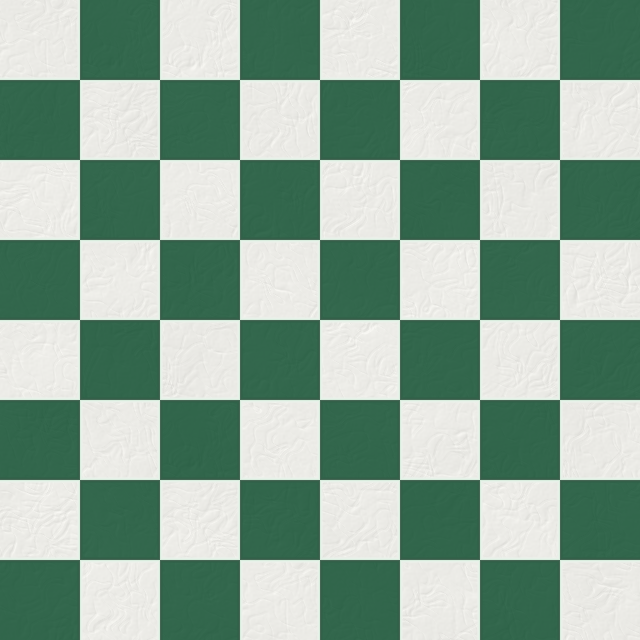
Reproduce this pattern procedurally as a WebGL 1 fragment shader.

```glsl
precision highp float;
// Green and white checkerboard of embossed leather squares.
// Parity picks the colour, ridged noise turned differently in each square
// gives the creases, and thin tinted rims soften the joins.

#define CELLS 8.0
#define GREEN vec3(0.196, 0.402, 0.298)
#define WHITE vec3(0.922, 0.920, 0.902)
#define GREEN_RIM vec3(0.19, 0.37, 0.28)
#define GREEN_JOIN vec3(0.27, 0.40, 0.33)
#define WHITE_RIM vec3(0.92, 0.95, 0.92)
#define WHITE_JOIN vec3(0.85, 0.93, 0.87)
#define RIM_WIDTH 0.00195
#define WHITE_RELIEF 0.055
#define GREEN_RELIEF 0.016
#define TONE_VARIATION 0.010

uniform vec2 u_resolution;

float hash(vec2 p) {
  return fract(sin(dot(p, vec2(127.1, 311.7))) * 43758.5453);
}

float noise(vec2 p) {
  vec2 i = floor(p);
  vec2 f = fract(p);
  f = f * f * (3.0 - 2.0 * f);
  return mix(mix(hash(i), hash(i + vec2(1.0, 0.0)), f.x),
             mix(hash(i + vec2(0.0, 1.0)), hash(i + vec2(1.0, 1.0)), f.x), f.y);
}

vec2 rotate(vec2 p, float angle) {
  float c = cos(angle);
  float s = sin(angle);
  return vec2(c * p.x - s * p.y, s * p.x + c * p.y);
}

// Leather height: crossing layers of narrow, wandering creases
float leatherHeight(vec2 p, float seed) {
  float height = 0.0;
  vec2 warp = vec2(noise(p * 5.0 + seed), noise(p * 5.0 + seed + 37.0)) - 0.5;
  for (int i = 0; i < 4; i++) {
    float layer = float(i);
    float angle = seed + layer * 1.1;
    vec2 q = rotate(p + warp * 0.22, angle) * vec2(3.0, 8.0) * (1.0 + 0.25 * layer);
    float ridge = 1.0 - abs(2.0 * noise(q + seed * 3.0 + layer * 19.0) - 1.0);
    float presence = smoothstep(0.3, 0.7, noise(p * 3.0 + layer * 11.0 + seed));
    height -= pow(ridge, 7.0) * presence;
  }
  return height * 0.55 + 0.22 * noise(p * 34.0 + seed);
}

// Distance to the nearest inner grid line, in canvas units
float joinDistance(vec2 grid) {
  vec2 line = clamp(floor(grid + 0.5), 1.0, CELLS - 1.0);
  vec2 d = abs(grid - line) / CELLS;
  return min(d.x, d.y);
}

void main() {
  vec2 uv = gl_FragCoord.xy / u_resolution;
  vec2 grid = uv * CELLS;
  vec2 cell = floor(grid);
  vec2 local = fract(grid);
  float pixel = 1.0 / min(u_resolution.x, u_resolution.y);
  float isWhite = mod(cell.x + cell.y, 2.0);

  // Relief lit from the upper left
  float seed = 40.0 * hash(cell + 3.0);
  vec2 lightStep = vec2(-0.012, 0.012);
  float slope = leatherHeight(local - lightStep, seed)
              - leatherHeight(local + lightStep, seed);
  slope = clamp(slope, -0.8, 0.8);
  float tone = (hash(cell + 17.0) - 0.5) * TONE_VARIATION
             + (noise(uv * 14.0) - 0.5) * TONE_VARIATION;
  vec3 white = WHITE + slope * WHITE_RELIEF + tone;
  vec3 green = GREEN + slope * GREEN_RELIEF + 0.6 * tone;

  // Bands running inward from each join
  float d = joinDistance(grid);
  float inner = smoothstep(RIM_WIDTH - 0.5 * pixel, RIM_WIDTH + 0.5 * pixel, d);
  float outer = smoothstep(2.0 * RIM_WIDTH - 0.5 * pixel,
                           2.0 * RIM_WIDTH + 0.5 * pixel, d);
  white = mix(WHITE_JOIN, mix(WHITE_RIM, white, outer), inner);
  green = mix(GREEN_JOIN, mix(GREEN_RIM, green, outer), inner);

  float signedJoin = d * (2.0 * isWhite - 1.0);
  float blend = smoothstep(-0.5 * pixel, 0.5 * pixel, signedJoin);
  gl_FragColor = vec4(mix(green, white, blend), 1.0);
}
```
